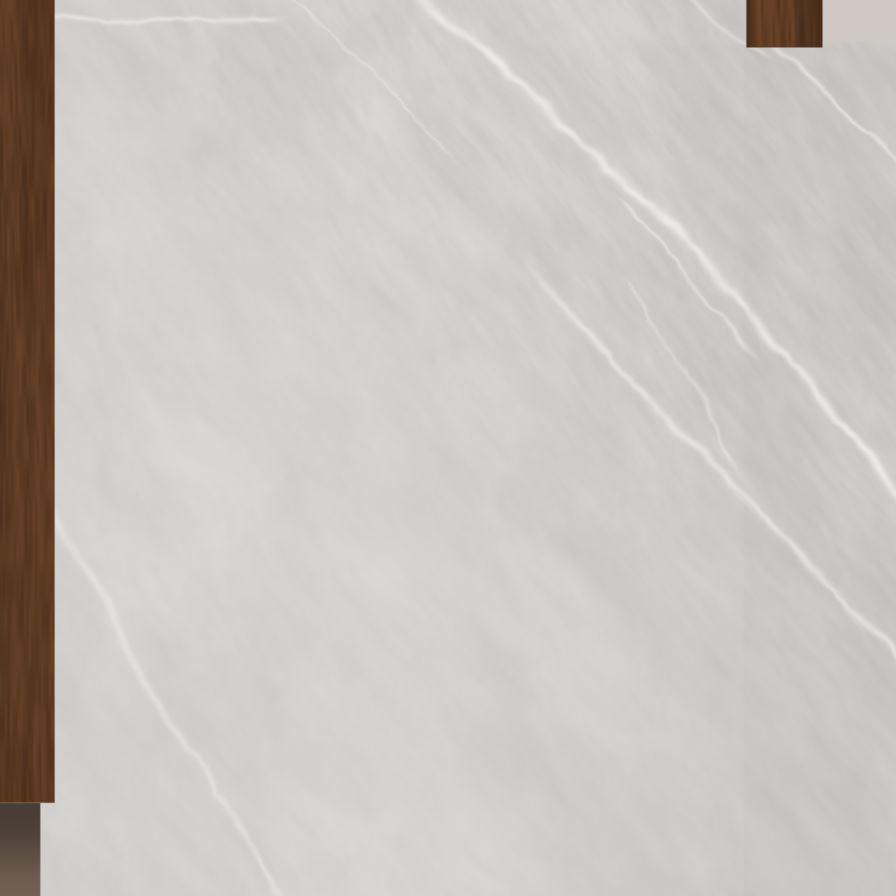
Reproduce this texture procedurally as a WebGL 1 fragment shader.

```glsl
precision highp float;
// Pale grey marble floor with diagonal white veins, framed by brown wood.
uniform vec2 u_resolution;

const vec3 MARBLE_DARK = vec3(0.750, 0.738, 0.728);
const vec3 MARBLE_LIGHT = vec3(0.848, 0.844, 0.836);
const vec3 VEIN_WHITE = vec3(0.925, 0.920, 0.915);
const vec3 WOOD_DARK = vec3(0.270, 0.160, 0.085);
const vec3 WOOD_LIGHT = vec3(0.430, 0.280, 0.170);
const vec3 SHADOW = vec3(0.320, 0.270, 0.230);
const vec3 WALL = vec3(0.810, 0.785, 0.770);

float hash(vec2 p) {
  return fract(sin(dot(p, vec2(127.1, 311.7))) * 43758.5453);
}

float noise(vec2 p) {
  vec2 cell = floor(p);
  vec2 f = fract(p);
  f = f * f * (3.0 - 2.0 * f);
  float low = mix(hash(cell), hash(cell + vec2(1.0, 0.0)), f.x);
  float high = mix(hash(cell + vec2(0.0, 1.0)), hash(cell + 1.0), f.x);
  return mix(low, high, f.y);
}

// Fractal noise centred on zero.
float fbm(vec2 p) {
  float sum = 0.0;
  float amplitude = 0.5;
  for (int i = 0; i < 5; i++) {
    sum += amplitude * (noise(p) - 0.5);
    p = mat2(1.6, 1.2, -1.2, 1.6) * p + 7.3;
    amplitude *= 0.5;
  }
  return sum;
}

// Antialiased rectangle mask.
float box(vec2 p, vec2 low, vec2 high, float blur) {
  vec2 inside = smoothstep(low - blur, low + blur, p)
              * (1.0 - smoothstep(high - blur, high + blur, p));
  return inside.x * inside.y;
}

// Soft wandering vein from a to b, bowed sideways, fading at its ends.
float vein(vec2 p, vec2 a, vec2 b, float bow, float width) {
  vec2 span = b - a;
  float len = length(span);
  vec2 dir = span / len;
  float along = dot(p - a, dir);
  float t = along / len;
  float across = dot(p - a, vec2(-dir.y, dir.x));
  vec2 seed = a * 91.0;
  float wobble = 0.012 * (noise(seed + along * 14.0) - 0.5)
               + 0.004 * (noise(seed + along * 55.0) - 0.5);
  float thickness = width * (0.65 + 0.7 * noise(seed + 5.0 + along * 24.0));
  float d = (across - bow * 4.0 * t * (1.0 - t) - wobble) / thickness;
  float ends = smoothstep(-0.02, 0.1, t) * (1.0 - smoothstep(0.9, 1.02, t));
  return exp(-d * d) * ends * (0.7 + 0.3 * noise(seed + along * 40.0));
}

float veins(vec2 p) {
  float v = vein(p, vec2(0.43, 1.03), vec2(1.06, 0.37), 0.034, 0.0055);
  v = max(v, 0.70 * vein(p, vec2(0.69, 0.79), vec2(0.85, 0.60), -0.004, 0.0028));
  v = max(v, 0.75 * vein(p, vec2(0.58, 0.72), vec2(1.06, 0.21), -0.008, 0.0038));
  v = max(v, 0.50 * vein(p, vec2(0.69, 0.69), vec2(0.83, 0.47), 0.006, 0.0027));
  v = max(v, 0.40 * vein(p, vec2(0.81, 0.46), vec2(0.97, 0.29), 0.008, 0.0030));
  v = max(v, 0.60 * vein(p, vec2(0.04, 0.47), vec2(0.33, -0.03), -0.006, 0.0045));
  v = max(v, 0.75 * vein(p, vec2(0.03, 0.983), vec2(0.32, 0.981), -0.004, 0.0028));
  v = max(v, 0.45 * vein(p, vec2(0.31, 1.02), vec2(0.51, 0.82), 0.004, 0.0020));
  v = max(v, 0.75 * vein(p, vec2(0.85, 0.96), vec2(1.03, 0.77), 0.012, 0.0030));
  return max(v, 0.45 * vein(p, vec2(0.74, 1.02), vec2(0.86, 0.93), 0.0, 0.0025));
}

vec3 marble(vec2 p, float blur) {
  // x runs along the grain of the stone, y across it.
  vec2 grain = vec2(0.6 * p.x - 0.8 * p.y, 0.8 * p.x + 0.6 * p.y);
  float warp = fbm(p * 5.0);
  float cloud = fbm(grain * vec2(5.0, 9.0) + warp);
  float mottle = fbm(grain * vec2(16.0, 36.0) + 3.0 * warp);
  float streak = fbm(grain * vec2(22.0, 110.0) + 2.0 * warp);
  float upperRight = smoothstep(0.8, 1.5, p.x + p.y);
  float seam = smoothstep(0.83 - blur, 0.83 + blur, p.x);
  float ledge = smoothstep(0.945, 0.952, p.y) * smoothstep(0.5, 0.7, p.x);

  float shade = 0.78 - 0.30 * smoothstep(0.35, 1.0, p.x);
  shade -= 0.14 * smoothstep(0.75, 1.0, p.y) + 0.10 * seam - 0.08 * ledge;
  shade += 0.55 * cloud + 0.38 * mottle + (0.12 + 0.40 * upperRight) * streak;
  shade += 0.05 * (noise(p * vec2(150.0, 90.0)) - 0.5);
  vec3 color = mix(MARBLE_DARK, MARBLE_LIGHT, clamp(shade, -0.3, 1.1));
  color += vec3(0.008, 0.0, -0.004) * fbm(p * 9.0 + 20.0);
  return mix(color, VEIN_WHITE, veins(p));
}

vec3 wood(vec2 p) {
  float bend = 0.01 * noise(p * vec2(12.0, 5.0));
  float broad = noise(vec2((p.x + bend) * 90.0, p.y * 4.0));
  float fine = noise(vec2((p.x + bend) * 330.0, p.y * 26.0));
  return mix(WOOD_DARK, WOOD_LIGHT, 0.10 + 0.35 * broad + 0.45 * fine);
}

void main() {
  vec2 p = gl_FragCoord.xy / u_resolution;
  float blur = max(0.0012, 0.75 / min(u_resolution.x, u_resolution.y));
  vec3 color = marble(p, blur);

  // Wall and wooden post in the upper right corner.
  float wallBase = 0.95 + 0.08 * max(p.x - 0.918, 0.0);
  color = mix(color, WALL, box(p, vec2(0.9, wallBase), vec2(1.1), blur));
  float postSide = smoothstep(0.884, 0.890, p.x);
  vec3 post = wood(p) * mix(1.08, 0.82, postSide);
  post *= 0.75 + 0.25 * smoothstep(0.833, 0.843, p.x);
  color = mix(color, post, box(p, vec2(0.833, 0.947), vec2(0.918, 1.1), blur));

  // Wooden panel on the left with the shadowed gap below it.
  vec3 gap = SHADOW * (0.9 + 0.5 * smoothstep(0.09, 0.0, p.y));
  color = mix(color, gap, box(p, vec2(-0.1), vec2(0.045, 0.104), blur));
  color = mix(color, wood(p), box(p, vec2(-0.1, 0.104), vec2(0.061, 1.1), blur));
  gl_FragColor = vec4(color, 1.0);
}
```
